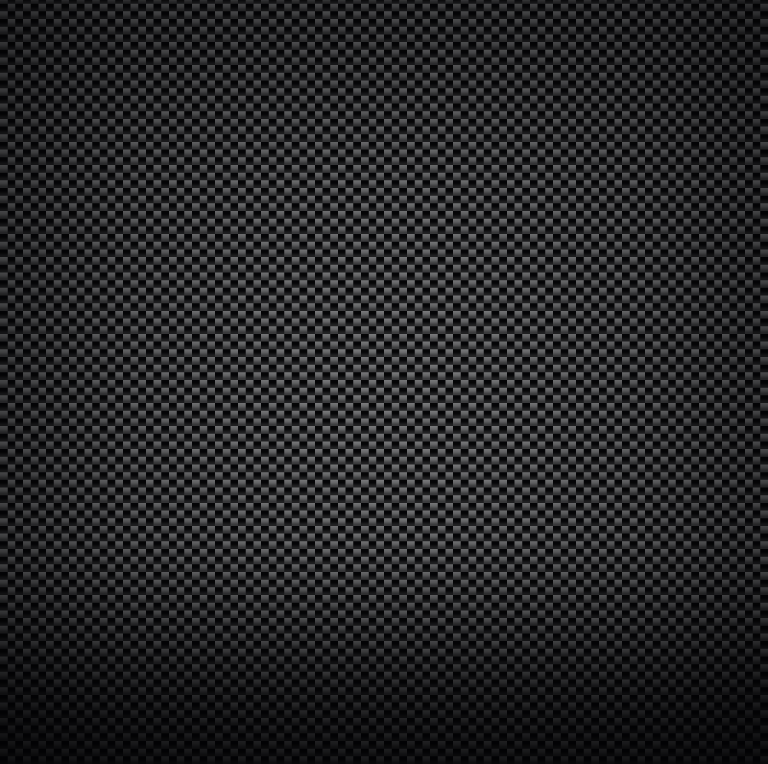
This texture is drawn by a Shadertoy shader. Its source:

```glsl
// One woven cell: raised tows catch light on top, sunken tows fade into shadow
float weave(vec2 p) {
    vec2 cell = floor(p);
    float rise = fract(p.y);
    float raised = mod(cell.x + cell.y, 2.0);
    float lit = mix(0.23, 0.42, smoothstep(0.1, 0.75, rise));
    lit += 0.04 * smoothstep(0.7, 0.95, rise);
    float sunk = mix(0.13, 0.012, smoothstep(0.1, 0.7, rise));
    // Slight drift between neighbouring tows
    float drift = 1.0 + 0.025 * sin(cell.x * 2.3 + 1.7 * sin(cell.y * 1.1))
                      + 0.02 * sin(cell.y * 3.7);
    return mix(sunk, lit, raised) * drift;
}

// Broad glow around the middle, with a deep shade along the bottom
float lighting(vec2 uv) {
    vec2 d = (uv - vec2(0.5, 0.49)) * vec2(1.0, 0.85);
    float glow = 0.52 + 0.48 * exp(-4.2 * dot(d, d));
    float floorShade = mix(0.3, 1.0, smoothstep(0.0, 0.32, uv.y));
    float topShade = 1.0 - 0.2 * smoothstep(0.75, 1.0, uv.y);
    float sideShade = 1.0 - 0.15 * smoothstep(0.3, 0.5, abs(uv.x - 0.5));
    return glow * floorShade * topShade * sideShade;
}

void mainImage(out vec4 fragColor, in vec2 fragCoord) {
    const int SAMPLES = 4;
    float value = 0.0;

    // Average over the pixel for smooth cell edges
    for (int j = 0; j < SAMPLES; j++) {
        for (int i = 0; i < SAMPLES; i++) {
            vec2 offset = (vec2(i, j) + 0.5) / float(SAMPLES) - 0.5;
            value += weave((fragCoord + offset) / iResolution.x * 100.0);
        }
    }
    value /= float(SAMPLES * SAMPLES);

    float shade = value * lighting(fragCoord / iResolution.xy);
    vec3 color = shade * vec3(0.995, 1.0, 1.0) + vec3(0.006, 0.006, 0.012);
    fragColor = vec4(color, 1.0);
}
```
